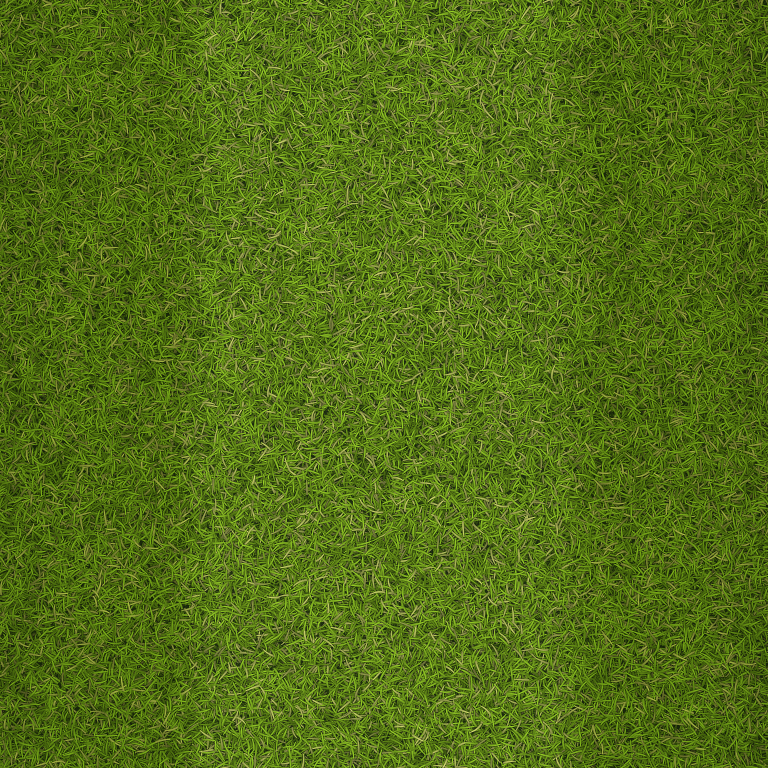
This texture is drawn by a WebGL 1 fragment shader. Its source:

```glsl
precision highp float;
// A mown lawn seen from above: short thin grass blades lie in all directions,
// stacked in jittered grid layers from dark thatch up to bright tips. Each blade
// shades what lies under it; a lighter mowing stripe runs down the middle.

uniform vec2 u_resolution;

#define LAYERS 12
#define CELL 0.0118          // grid spacing of the blades
#define BLADE_WIDTH 0.00125  // half width at the root
#define BLADE_BEND 0.2
#define SHADOW_WIDTH 0.0024
#define SHADOW_STRENGTH 0.42
#define STRAW_SHARE 0.17
#define CLUMP_SCALE 60.0
#define STRIPE_LEFT 0.25
#define STRIPE_RIGHT 0.745

const vec3 SOIL   = vec3(0.11, 0.17, 0.06);
const vec3 SHADE  = vec3(0.13, 0.20, 0.06);
const vec3 GREEN  = vec3(0.33, 0.47, 0.07);
const vec3 BRIGHT = vec3(0.53, 0.73, 0.13);
const vec3 STRAW  = vec3(0.70, 0.71, 0.37);

vec4 hash4(vec3 p) {
  vec4 q = fract(p.xyzx * vec4(0.1031, 0.1030, 0.0973, 0.1099));
  q += dot(q, q.wzxy + 33.33);
  return fract((q.xxyz + q.yzzw) * q.zywx);
}

float valueNoise(vec2 p) {
  vec2 i = floor(p), f = fract(p);
  f = f * f * (3.0 - 2.0 * f);
  float a = hash4(vec3(i, 71.0)).x;
  float b = hash4(vec3(i + vec2(1.0, 0.0), 71.0)).x;
  float c = hash4(vec3(i + vec2(0.0, 1.0), 71.0)).x;
  float d = hash4(vec3(i + 1.0, 71.0)).x;
  return mix(mix(a, b, f.x), mix(c, d, f.x), f.y);
}

// Coverage (x) and shadow (y) of a tapered, bent blade centred at 0, with the
// position from root to tip (z).
vec3 bladeShape(vec2 p, float angle, float halfLength, float bend, float pixel) {
  vec2 along = vec2(cos(angle), sin(angle));
  float x = dot(p, along);
  float y = dot(p, vec2(-along.y, along.x));
  float s = x / halfLength;
  float t = clamp(0.5 + 0.5 * s, 0.0, 1.0);
  y = abs(y - bend * halfLength * (s * s - 0.4));
  float width = BLADE_WIDTH * mix(1.0, 0.35, t * t);
  float side = clamp(0.5 + (width - y) / pixel, 0.0, 1.0);
  float ends = clamp(0.5 + (halfLength - abs(x)) / pixel, 0.0, 1.0);
  float shadow = 1.0 - smoothstep(0.4 * SHADOW_WIDTH, SHADOW_WIDTH, y);
  return vec3(side * ends, shadow * smoothstep(1.0, 0.8, abs(s)), t);
}

// Colour of a blade from its light level, randomly dried to straw.
vec3 bladeColor(float level, float dryness) {
  vec3 color = mix(SHADE, GREEN, clamp(level * 2.0, 0.0, 1.0));
  color = mix(color, BRIGHT, clamp(level * 2.0 - 1.0, 0.0, 1.0));
  float dry = step(1.0 - STRAW_SHARE, dryness);
  return mix(color, STRAW * (0.4 + 0.6 * level), dry * 0.85);
}

vec3 grass(vec2 p, float pixel) {
  float clump = valueNoise(p * CLUMP_SCALE);
  vec3 color = SOIL;
  for (int layer = 0; layer < LAYERS; layer++) {
    float k = float(layer);
    float depth = k / float(LAYERS - 1);
    vec2 grid = p / CELL + vec2(0.37, 0.71) * k;
    vec2 cell = floor(grid);
    for (int j = -1; j <= 1; j++) {
      for (int i = -1; i <= 1; i++) {
        vec2 id = cell + vec2(float(i), float(j));
        vec4 place = hash4(vec3(id + 7.0, k * 3.0 + 1.0));
        vec4 look = hash4(vec3(id + 53.0, k * 5.0 + 29.0));
        float halfLength = CELL * mix(0.55, 0.88, place.w);
        vec3 shape = bladeShape((grid - id - place.xy) * CELL, place.z * 6.2832,
                                halfLength, (look.x * 2.0 - 1.0) * BLADE_BEND, pixel);
        float level = depth * 0.62 + look.y * 0.58 - 0.04 + (clump - 0.5) * 0.2;
        vec3 blade = bladeColor(level, look.z) * mix(0.8, 1.12, shape.z);
        color *= 1.0 - SHADOW_STRENGTH * shape.y * (1.0 - 0.6 * shape.x);
        color = mix(max(color, SOIL * 0.8), blade, shape.x);
      }
    }
  }
  return color;
}

void main() {
  vec2 uv = gl_FragCoord.xy / u_resolution;
  float pixel = 1.0 / u_resolution.y;
  vec3 color = grass(gl_FragCoord.xy * pixel, pixel);

  // Mowing stripe with soft, slightly ragged edges.
  float x = uv.x + 0.02 * (valueNoise(uv * 14.0) - 0.5);
  float stripe = smoothstep(-0.035, 0.035, x - STRIPE_LEFT)
               * (1.0 - smoothstep(-0.05, 0.05, x - STRIPE_RIGHT));
  color *= mix(vec3(0.90, 0.92, 0.72), vec3(1.07, 1.06, 1.12), stripe);

  // Gentle falloff toward the left and right borders.
  color *= 1.0 - 0.07 * smoothstep(0.40, 0.5, abs(uv.x - 0.5));
  gl_FragColor = vec4(color, 1.0);
}
```
